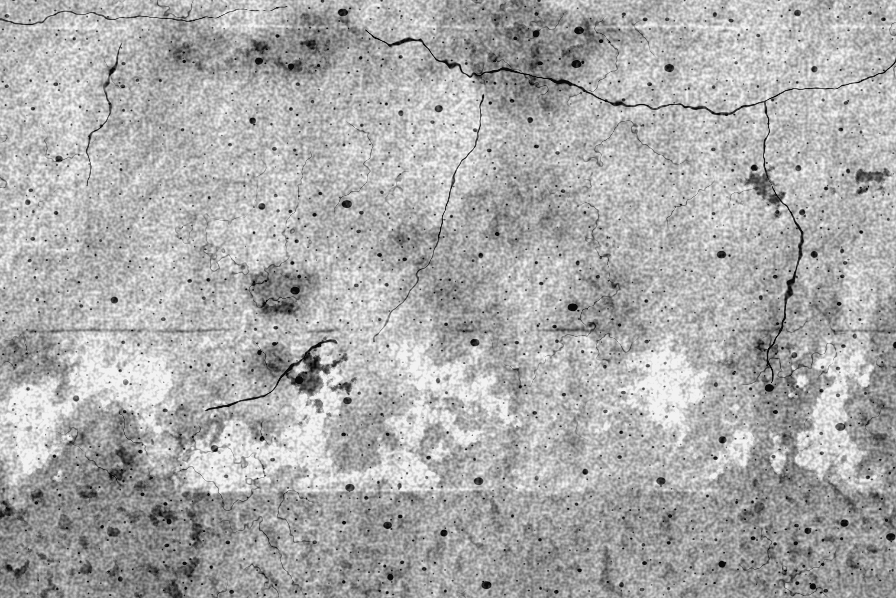
This texture is drawn by a WebGL 1 fragment shader. Its source:

```glsl
precision highp float;
// Weathered grey concrete wall with stains, cracks, pits and formwork seams.
uniform vec2 u_resolution;

#define BASE_TONE 0.745
#define GRAIN 0.27
#define RELIEF 0.42
#define MOTTLE 0.34
#define STAIN_DEPTH 0.24
#define GRIT_DEPTH 0.32
#define PEEL_LIGHT 0.17
#define CRACK_WIDTH 0.0022
#define CRACK_WANDER 0.11
#define CRACK_DEPTH 0.62
#define PIT_DEPTH 0.55

vec2 hash2(vec2 p) {
  vec3 q = fract(vec3(p.xyx) * vec3(0.1031, 0.1030, 0.0973));
  q += dot(q, q.yzx + 33.33);
  return fract((q.xx + q.yz) * q.zy);
}

vec2 gradient(vec2 cell) {
  float angle = 6.2832 * hash2(cell).x;
  return vec2(cos(angle), sin(angle));
}

float noise(vec2 p) {
  vec2 i = floor(p), f = fract(p);
  vec2 u = f * f * f * (f * (f * 6.0 - 15.0) + 10.0);
  vec2 e = vec2(1.0, 0.0);
  float low = mix(dot(gradient(i), f), dot(gradient(i + e), f - e), u.x);
  float high = mix(dot(gradient(i + e.yx), f - e.yx), dot(gradient(i + 1.0), f - 1.0), u.x);
  return mix(low, high, u.y);
}

float fbm(vec2 p) {
  float sum = 0.0, amp = 0.5;
  for (int i = 0; i < 5; i++) {
    sum += amp * noise(p);
    p = mat2(1.6, 1.2, -1.2, 1.6) * p + 7.3;
    amp *= 0.5;
  }
  return sum;
}

// 1 below the edge, 0 above it
float below(float edge, float soft, float x) {
  return 1.0 - smoothstep(edge - soft, edge + soft, x);
}

float stain(vec2 p, vec2 centre, vec2 radius, float rough) {
  return below(0.8, 0.4, length((p - centre) / radius) + 1.8 * rough);
}

float crack(vec2 p, vec2 a, vec2 b, float width) {
  vec2 d = b - a;
  float t = clamp(dot(p - a, d) / dot(d, d), 0.0, 1.0);
  float thick = width * (0.8 + 1.3 * noise(p * 24.0));
  return 1.0 - smoothstep(0.3 * thick, thick + 0.7 / u_resolution.y, length(p - a - d * t));
}

float cracks(vec2 p) {
  vec2 q = p + CRACK_WANDER * vec2(fbm(p * 5.0 + 3.0), fbm(p * 5.0 + 41.0));
  float w = CRACK_WIDTH;
  float c = crack(q, vec2(0.62, 0.96), vec2(0.82, 0.89), w * 0.6);
  c = max(c, crack(q, vec2(0.82, 0.89), vec2(1.10, 0.82), w));
  c = max(c, crack(q, vec2(1.10, 0.82), vec2(1.26, 0.83), w));
  c = max(c, crack(q, vec2(1.26, 0.83), vec2(1.52, 0.92), w * 0.8));
  c = max(c, crack(q, vec2(1.26, 0.83), vec2(1.34, 0.60), w * 1.1));
  c = max(c, crack(q, vec2(1.34, 0.60), vec2(1.28, 0.36), w));
  c = max(c, crack(q, vec2(0.82, 0.85), vec2(0.72, 0.61), w * 0.8));
  c = max(c, 0.6 * crack(q, vec2(0.72, 0.61), vec2(0.63, 0.45), w * 0.5));
  c = max(c, 0.8 * crack(q, vec2(0.20, 0.92), vec2(0.15, 0.70), w * 0.6));
  c = max(c, 0.8 * crack(q, vec2(0.00, 0.95), vec2(0.46, 0.98), w * 0.6));
  return max(c, crack(q, vec2(0.56, 0.41), vec2(0.38, 0.32), w));
}

float pits(vec2 p) {
  float dark = 0.0, scale = 13.0;
  for (int i = 0; i < 3; i++) {
    vec2 cell = floor(p * scale), pick = hash2(cell + 51.0);
    vec2 offset = fract(p * scale) - 0.25 - 0.5 * hash2(cell + 9.0);
    float radius = (0.04 + 0.07 * pick.y) / scale;
    float size = length(offset * vec2(1.0, 0.8 + 0.5 * pick.y)) / scale;
    dark = max(dark, step(pick.x, 0.28) * below(radius, 0.8 / u_resolution.y, size));
    scale *= 2.1;
  }
  return dark;
}

// thin broken horizontal line left by the formwork
float seam(vec2 p, float height) {
  float d = (p.y - height + 0.005 * noise(p * 9.0)) / 0.003;
  return exp(-d * d) * smoothstep(-0.25, 0.25, noise(p * vec2(8.0, 3.0) + height * 50.0));
}

void main() {
  vec2 p = gl_FragCoord.xy / u_resolution.y;
  float rough = fbm(p * 6.0), streak = fbm(p * vec2(14.0, 3.0) + 20.0);
  float fine = fbm(p * 32.0 + 5.0);

  // damp areas: foot, lower left, lower right, then single blotches
  float damp = 0.55 * below(0.18, 0.008, p.y + 0.02 * rough);
  damp = max(damp, below(0.30, 0.08, p.y + 0.5 * rough + 0.2 * streak) * below(0.40, 0.12, p.x + 0.5 * rough));
  damp = max(damp, 0.85 * below(0.46, 0.06, p.y + 0.4 * streak) * smoothstep(1.18, 1.26, p.x + 0.3 * rough));
  damp = max(damp, stain(p, vec2(0.48, 0.91), vec2(0.17, 0.07), rough));
  damp = max(damp, 0.8 * stain(p, vec2(0.86, 0.92), vec2(0.16, 0.09), rough));
  damp = max(damp, stain(p, vec2(0.47, 0.525), vec2(0.06, 0.055), rough));
  damp = max(damp, 0.9 * stain(p, vec2(1.00, 0.46), vec2(0.11, 0.08), rough));
  damp = max(damp, 0.45 * stain(p, vec2(0.80, 0.60), vec2(0.14, 0.16), rough));
  damp = max(damp, 0.5 * stain(p, vec2(0.75, 0.27), vec2(0.20, 0.14), streak));
  damp *= 0.85 + 1.2 * streak;

  // peeled light patches in the lower band
  float band = below(0.43, 0.06, p.y) * smoothstep(0.17, 0.20, p.y);
  float peel = band * smoothstep(0.02, 0.12, fbm(p * vec2(9.0, 7.0) + 70.0) + 0.4 * fine);

  // surface: mottling, lit relief and sand grain
  float relief = fine - fbm((p + vec2(-0.004, 0.005)) * 32.0 + 5.0);
  float grain = noise(p * 185.0) + 0.6 * noise(p * 97.0 + 30.0);
  float tone = BASE_TONE + MOTTLE * (0.6 * rough + 0.5 * streak) + RELIEF * relief + GRAIN * grain;
  tone += PEEL_LIGHT * peel - STAIN_DEPTH * damp * (1.0 - 0.7 * peel);
  tone -= GRIT_DEPTH * smoothstep(0.06, 0.22, fine) * (0.15 + damp) * (1.0 - peel);

  // seams, hairlines, cracks, crumbled spots and pits
  tone += 0.16 * (seam(p, 0.18) + seam(p, 0.955)) + 0.06 * seam(p, 0.705) - 0.28 * seam(p, 0.447);
  float web = below(0.008, 0.008, abs(fbm(p * 8.0 + 90.0)));
  tone -= 0.3 * web * smoothstep(0.06, 0.2, fbm(p * 3.5 + 13.0) + 0.12 * damp);
  float crumble = stain(p, vec2(1.28, 0.69), vec2(0.025, 0.03), 2.0 * fine);
  crumble = max(crumble, stain(p, vec2(1.45, 0.70), vec2(0.035, 0.015), 2.0 * fine));
  crumble = max(crumble, stain(p, vec2(0.53, 0.36), vec2(0.03, 0.04), 3.0 * fine));
  tone -= CRACK_DEPTH * max(cracks(p), 0.7 * crumble) + PIT_DEPTH * pits(p);

  gl_FragColor = vec4(vec3(clamp(tone, 0.04, 0.95)), 1.0);
}
```
